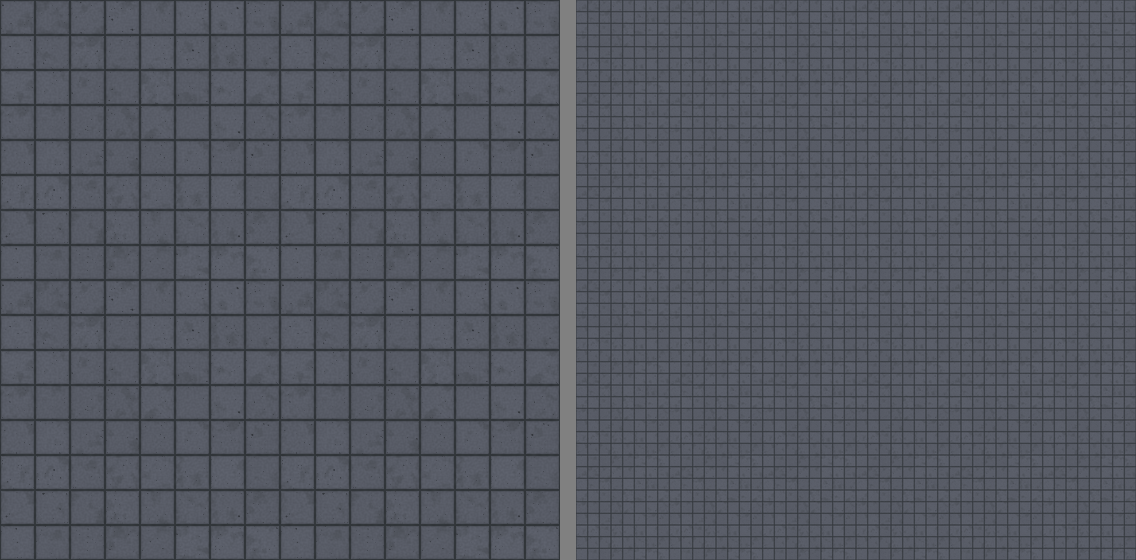
Left, the tile; right, the same tile 3 across and 3 down.
This texture is drawn by a three.js fragment shader. Its source:

```glsl
// Square slate-grey concrete tiles with thin dark joints, 16 by 16.
// Each tile gets its own tone, wrapped gradient-noise stains, fine grain and
// scattered pits; the wear repeats every 8 tiles, so the sheet is seamless.
varying vec2 vUv;

const float TILES = 16.0;         // tiles across and down
const float WEAR_PERIOD = 8.0;    // tiles before the wear repeats
const vec3 FACE_COLOR = vec3(0.352, 0.367, 0.409);
const vec3 STAIN_COLOR = vec3(0.275, 0.290, 0.315);
const vec3 JOINT_COLOR = vec3(0.195, 0.212, 0.228);
const vec3 PIT_COLOR = vec3(0.150, 0.160, 0.175);

// Lengths below are in tile widths
const float JOINT_INNER = 0.014;
const float JOINT_OUTER = 0.052;
const float EDGE_FADE = 0.045;
const float EDGE_SHADE = 0.17;
const float TONE_VARIATION = 0.035;
const float STAIN_AMOUNT = 0.50;
const float GRAIN_CELLS = 15.0;
const float GRAIN_AMOUNT = 0.075;

vec2 hash2(vec2 p) {
  vec3 h = fract(vec3(p.xyx) * vec3(0.1031, 0.1030, 0.0973));
  h += dot(h, h.yzx + 33.33);
  return fract((h.xx + h.yz) * h.zy);
}

vec2 gradient(vec2 cell, float period) {
  float angle = 6.28318 * hash2(mod(cell, period) + 17.0).x;
  return vec2(cos(angle), sin(angle));
}

// Gradient noise that wraps after a whole number of cells
float noise(vec2 p, float period) {
  vec2 i = floor(p);
  vec2 f = p - i;
  vec2 u = f * f * f * (f * (f * 6.0 - 15.0) + 10.0);
  vec2 e = vec2(1.0, 0.0);
  float a = dot(gradient(i, period), f);
  float b = dot(gradient(i + e.xy, period), f - e.xy);
  float c = dot(gradient(i + e.yx, period), f - e.yx);
  float d = dot(gradient(i + e.xx, period), f - e.xx);
  return mix(mix(a, b, u.x), mix(c, d, u.x), u.y);
}

float fbm(vec2 p) {
  float sum = 0.0;
  float amplitude = 0.6;
  float cells = 2.0;
  for (int octave = 0; octave < 4; octave++) {
    sum += amplitude * noise(p * cells, WEAR_PERIOD * cells);
    amplitude *= 0.6;
    cells *= 2.0;
  }
  return sum;
}

// One soft pit in a random share of the cells; each stays inside its cell
float pits(vec2 p, float cells, float chance, float maxRadius) {
  vec2 q = p * cells;
  vec2 id = mod(floor(q), WEAR_PERIOD * cells);
  vec2 pick = hash2(id + cells * 31.0);
  vec2 center = mix(vec2(0.25), vec2(0.75), hash2(id + cells * 57.0));
  vec2 offset = (fract(q) - center) / cells;
  offset.x += 0.5 * (pick.y - 0.5) * offset.y;
  float radius = maxRadius * mix(0.5, 1.0, pick.y);
  float spot = 1.0 - smoothstep(radius * 0.35, radius * 1.3, length(offset));
  return spot * step(pick.x, chance) * mix(0.45, 1.0, pick.y);
}

void main() {
  vec2 p = vUv * TILES;
  vec2 tile = mod(floor(p), WEAR_PERIOD);
  vec2 local = fract(p);
  vec2 wearPos = mod(p, WEAR_PERIOD);
  vec2 tileRandom = hash2(tile + 5.0);

  // Tile face: individual tone and stains that stop at the joints
  vec2 stainShift = floor(hash2(tile + 91.0) * WEAR_PERIOD);
  float cloud = fbm(wearPos + stainShift);
  float stain = smoothstep(0.02, 0.42, cloud + 0.12 * (tileRandom.y - 0.5));
  vec3 color = FACE_COLOR * (1.0 + TONE_VARIATION * (tileRandom.x - 0.5));
  color *= 1.0 + 0.05 * cloud;
  color = mix(color, STAIN_COLOR, STAIN_AMOUNT * stain);

  // Fine grain
  float grain = noise(wearPos * GRAIN_CELLS, WEAR_PERIOD * GRAIN_CELLS);
  color *= 1.0 + GRAIN_AMOUNT * grain;

  // Pits: many pinholes, some medium, few large
  float pit = 0.5 * pits(wearPos, 9.0, 0.13, 0.018);
  pit = max(pit, 0.7 * pits(wearPos, 5.0, 0.08, 0.026));
  pit = max(pit, pits(wearPos, 3.0, 0.045, 0.038));
  color = mix(color, PIT_COLOR, 0.85 * pit);

  // Joints with slightly worn edges and a soft dark border
  vec2 toEdge = 0.5 - abs(local - 0.5);
  float edge = min(toEdge.x, toEdge.y);
  float wear = noise(wearPos * 6.0, WEAR_PERIOD * 6.0);
  color *= 1.0 - EDGE_SHADE * (1.0 + wear) * exp(-edge / EDGE_FADE);
  float joint = 1.0 - smoothstep(JOINT_INNER, JOINT_OUTER, edge + 0.008 * wear);
  color = mix(color, JOINT_COLOR * (1.0 + 0.12 * wear), joint);

  gl_FragColor = vec4(color, 1.0);
}
```
